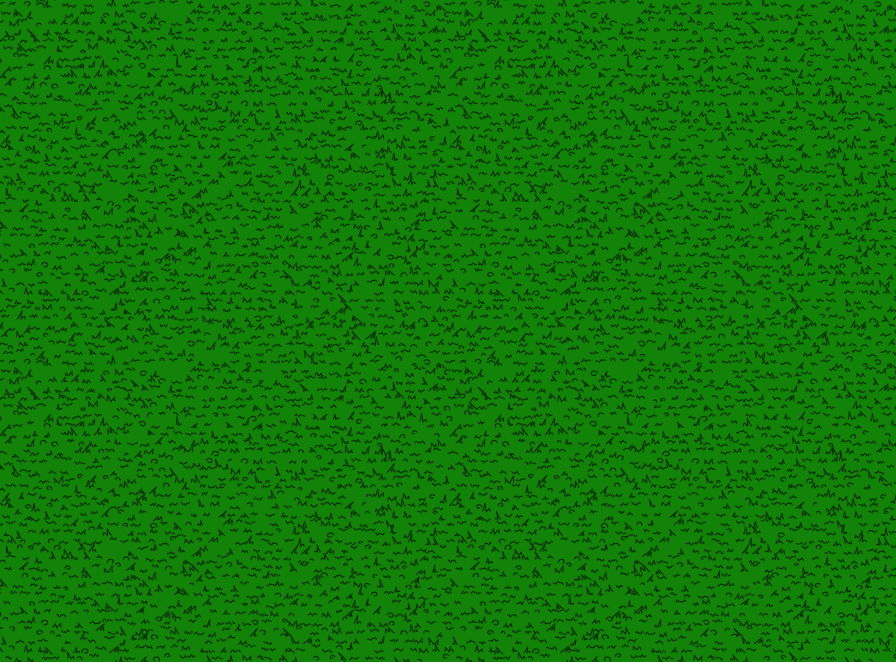
Write a Shadertoy shader that draws this texture.

```glsl
const vec2 CELL = vec2(1.4, 1.0);

vec4 hash4(vec2 p) {
    vec4 q = fract(p.xyxy * vec4(0.1031, 0.1030, 0.0973, 0.1099) + 0.37);
    q += dot(q, q.wzxy + 33.33);
    return fract((q.xxyz + q.yzzw) * q.zywx);
}

float segmentDistance(vec2 p, vec2 a, vec2 b) {
    vec2 ab = b - a;
    return length(p - a - ab * clamp(dot(p - a, ab) / dot(ab, ab), 0.0, 1.0));
}

// Flat uneven squiggle
vec2 wavePoint(float i, vec4 r) {
    float y = 0.1 * sin(i * (0.7 + 0.8 * r.y) + 6.3 * r.z) + 0.07 * sin(i * 2.1 + 6.3 * r.w);
    return vec2((i / 8.0 - 0.5) * (0.55 + 0.6 * r.x), y);
}

// A tall bent blade and a low one beside it
vec2 tuftPoint(float i, vec4 r) {
    float blade = pow(1.0 - abs(mod(i, 4.0) * 0.5 - 1.0), 1.3);
    float height = i < 4.0 ? 0.3 + 0.55 * r.x : 0.08 + 0.4 * r.y * r.y;
    float y = blade * height + 0.06 * sin(i * 2.3 + 6.3 * r.z);
    float side = r.w < 0.5 ? -1.0 : 1.0;
    float bend = y * (i < 4.0 ? 1.6 * r.z - 0.5 : 0.5);
    return vec2(side * ((i / 8.0 - 0.5) * (0.45 + 0.5 * r.y) + bend), y - 0.3);
}

// Arch or hook that tightens towards its end
vec2 curlPoint(float i, vec4 r) {
    float angle = i * (0.3 + 0.4 * r.x) - 0.5 + 1.2 * r.y;
    float radius = 0.22 + 0.14 * r.w - 0.02 * i;
    return radius * vec2(cos(angle) * (r.z < 0.5 ? -1.2 : 1.2), sin(angle));
}

vec2 markPoint(float kind, float i, vec4 r) {
    return kind < 0.46 ? wavePoint(i, r) : kind < 0.85 ? tuftPoint(i, r) : curlPoint(i, r);
}

float markDistance(vec2 p, vec2 id) {
    vec2 tileId = mod(id, vec2(36.0, 40.0));
    vec4 r = hash4(tileId + 3.0);
    vec4 shape = hash4(tileId.yx + vec2(71.0, 19.0));
    if (r.z < 0.05) return 10.0;

    // Patches lean towards either tufts or flat strokes
    float patchiness = sin(tileId.x * 0.35 + 1.6 * sin(tileId.y * 0.31)) * sin(tileId.y * 0.47 + 1.0);
    float kind = clamp(r.w + 0.07 * patchiness, 0.0, 1.0);
    vec2 stagger = vec2(0.7 * mod(id.y, 2.0), 0.0);
    p -= (id + 0.5) * CELL + stagger + (r.xy - 0.5) * vec2(0.7, 0.75);

    float d = 10.0;
    vec2 a = markPoint(kind, 0.0, shape);
    for (int i = 1; i <= 8; i++) {
        vec2 b = markPoint(kind, float(i), shape);
        bool gap = kind < 0.15 && i % 3 == 0;
        if (!gap) d = min(d, segmentDistance(p, a, b));
        a = b;
    }
    return d;
}

// Soft edge, from 0 outside to 1 inside
float softEdge(float x, float radius) {
    float rest = 1.0 - min(abs(x) / radius, 1.0);
    return 0.5 + 0.5 * sign(x) * (1.0 - rest * rest * rest);
}

void mainImage(out vec4 fragColor, in vec2 fragCoord) {
    float rows = 74.0;
    float pixel = rows / iResolution.y;
    vec2 p = fragCoord * pixel;
    vec2 cell = floor(p / CELL);

    float d = 10.0;
    for (int y = -1; y <= 1; y++)
        for (int x = -2; x <= 1; x++)
            d = min(d, markDistance(p, cell + vec2(x, y)));

    // Area coverage of a thin pen line
    float halfWidth = 0.046;
    float ink = softEdge(halfWidth - d, 1.2 * pixel) - softEdge(-halfWidth - d, 1.2 * pixel);

    vec3 grassGreen = vec3(0.07, 0.51, 0.03);
    vec3 inkGreen = vec3(0.012, 0.05, 0.008);
    fragColor = vec4(mix(grassGreen, inkGreen, ink), 1.0);
}
```
